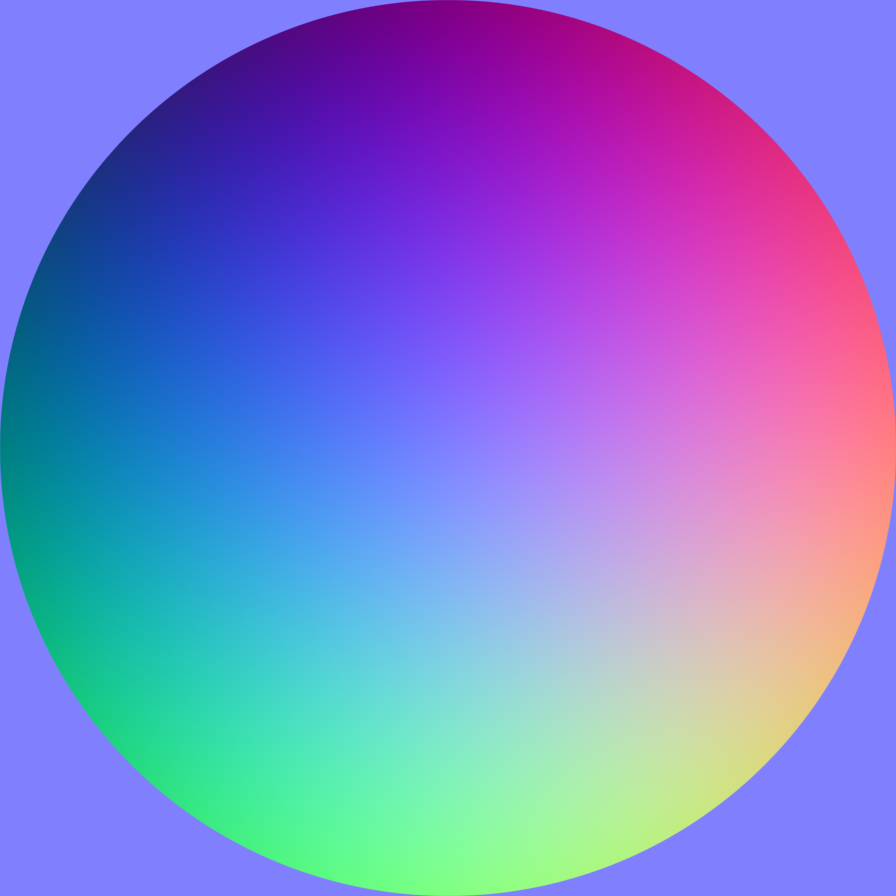
A three.js fragment shader for this texture map:

```glsl
#define DISC_RADIUS 1.0
#define EDGE_WIDTH 0.004

varying vec2 vUv;

// Equal-area disc mapping: the rim faces sideways, the centre faces the viewer
vec3 domeNormal(vec2 p) {
  float r2 = min(dot(p, p), 1.0);
  vec2 tilt = p * sqrt(2.0 - r2);
  return vec3(tilt, 1.0 - r2);
}

// Pack a direction from -1..1 into a colour from 0..1
vec3 encodeNormal(vec3 n) {
  return clamp(n * 0.5 + 0.5, 0.0, 1.0);
}

void main() {
  // Centred coordinates, with the green axis pointing down
  vec2 p = (vUv * 2.0 - 1.0) * vec2(1.0, -1.0) / DISC_RADIUS;

  vec3 flatColor = encodeNormal(vec3(0.0, 0.0, 1.0));
  vec3 domeColor = encodeNormal(domeNormal(p));

  // Antialiased rim
  float rimDistance = (length(p) - 1.0) * DISC_RADIUS;
  float inside = 1.0 - smoothstep(-0.5 * EDGE_WIDTH, 0.5 * EDGE_WIDTH, rimDistance);

  gl_FragColor = vec4(mix(flatColor, domeColor, inside), 1.0);
}
```
